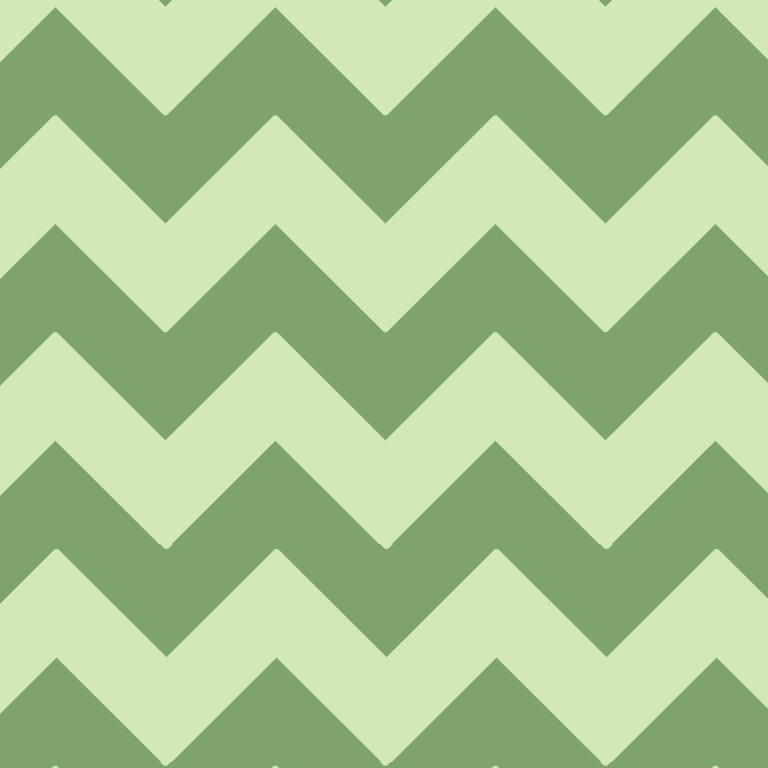
Give the GLSL for this pattern, as a WebGL 1 fragment shader.

```glsl
precision highp float;

uniform vec2 u_resolution;

const vec3 LIGHT_GREEN = vec3(0.824, 0.914, 0.706);
const vec3 DARK_GREEN = vec3(0.496, 0.639, 0.420);
const vec3 SPECK_GREEN = vec3(0.63, 0.75, 0.54);

const vec2 PERIOD = vec2(0.2865, 0.2823);    // one zigzag across, one band pair down
const vec2 FIRST_PEAK = vec2(0.0721, 0.0094); // measured from the top left
const float AMPLITUDE = 0.1427;
const float BAND_HEIGHT = 0.1389;
const float TIP_CUT = 0.0020;                // flattening of the light tips
const float DRIFT = 0.0015;                  // sideways shift of the lower rows
const vec2 DRIFT_ROWS = vec2(0.708, 0.992);
const vec2 FIRST_SPECK = vec2(0.7148, 0.2214);
const vec2 SPECK_RADIUS = vec2(0.0006, 0.0015);
const float SPECK_STRENGTH = 0.6;

// Wraps x into the interval centred on zero.
float wrapCentered(float x, float period) {
    return mod(x + 0.5 * period, period) - 0.5 * period;
}

float coverage(float signedDistance, float pixel) {
    return 1.0 - smoothstep(-0.75 * pixel, 0.75 * pixel, signedDistance);
}

// Signed distance to the dark bands: sharp dark tips, blunted light tips.
float chevronDistance(vec2 p) {
    float drop = abs(wrapCentered(p.x - FIRST_PEAK.x, PERIOD.x)) * 2.0 * AMPLITUDE / PERIOD.x;
    float upperCut = max(0.0, drop - AMPLITUDE + TIP_CUT);
    float lowerCut = max(0.0, TIP_CUT - drop);
    float center = 0.5 * (BAND_HEIGHT + lowerCut - upperCut);
    float halfHeight = 0.5 * (BAND_HEIGHT + lowerCut + upperCut);
    float offset = wrapCentered(p.y - FIRST_PEAK.y - drop - center, PERIOD.y);
    float slope = 2.0 * AMPLITUDE / PERIOD.x;
    return (abs(offset) - halfHeight) / sqrt(1.0 + slope * slope);
}

// One small stray mark per row, beside a lower band edge.
float speckDistance(vec2 p) {
    vec2 offset = vec2(p.x - FIRST_SPECK.x, wrapCentered(p.y - FIRST_SPECK.y, PERIOD.y));
    return (length(offset / SPECK_RADIUS) - 1.0) * SPECK_RADIUS.x;
}

void main() {
    vec2 p = gl_FragCoord.xy / u_resolution;
    p.y = 1.0 - p.y;
    float pixel = 1.0 / min(u_resolution.x, u_resolution.y);

    // Lower rows sit slightly to the right
    float drifted = step(DRIFT_ROWS.x, p.y) * step(p.y, DRIFT_ROWS.y);
    vec2 shifted = p - vec2(DRIFT * drifted, 0.0);

    float speck = coverage(speckDistance(p), pixel) * SPECK_STRENGTH;
    vec3 color = mix(LIGHT_GREEN, SPECK_GREEN, speck);
    color = mix(color, DARK_GREEN, coverage(chevronDistance(shifted), pixel));

    gl_FragColor = vec4(color, 1.0);
}
```
